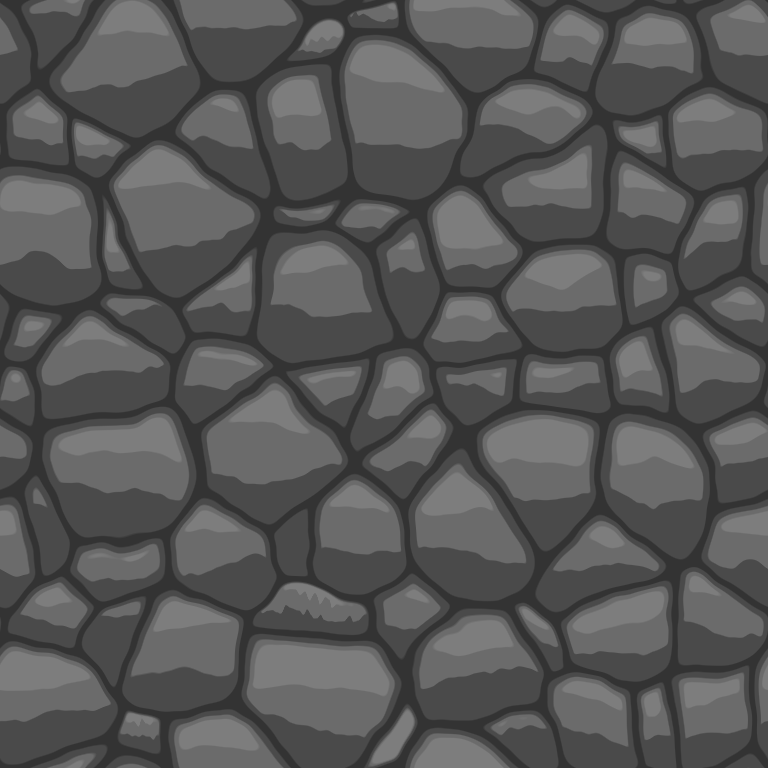
Reproduce this texture procedurally as a Shadertoy shader.

```glsl
// Tiling wall of irregular grey stones, each shaded in three flat tones
const float GRID = 9.0; // stone sites per side

vec3 hash3(vec2 p) {
    vec3 q = fract(vec3(p.xyx) * vec3(0.1031, 0.1030, 0.0973));
    q += dot(q, q.yxz + 33.33);
    return fract((q.xxy + q.yzz) * q.zyx);
}

// Smooth noise that repeats after a whole number of cells
vec2 wrappedNoise(vec2 p, float period) {
    vec2 i = floor(p), f = fract(p);
    f = f * f * (3.0 - 2.0 * f);
    vec2 a = hash3(mod(i, period) + 51.0).xy;
    vec2 b = hash3(mod(i + vec2(1, 0), period) + 51.0).xy;
    vec2 c = hash3(mod(i + vec2(0, 1), period) + 51.0).xy;
    vec2 d = hash3(mod(i + 1.0, period) + 51.0).xy;
    return mix(mix(a, b, f.x), mix(c, d, f.x), f.y) - 0.5;
}

// One-dimensional wave from -0.5 to 0.5
float wave(float t, float seed) {
    float i = floor(t), f = fract(t);
    f = f * f * (3.0 - 2.0 * f);
    return mix(hash3(vec2(i + 40.0, seed)).x, hash3(vec2(i + 41.0, seed)).x, f) - 0.5;
}

float smoothMin(float a, float b, float k) {
    float h = max(k - abs(a - b), 0.0) / k;
    return min(a, b) - h * h * k * 0.25;
}

// Site position in xy, weight in z: heavy sites push their neighbours back
vec3 stoneSite(vec2 cell) {
    vec3 h = hash3(mod(cell, GRID) + 7.0);
    return vec3(cell + 0.5 + (h.xy - 0.5) * 0.86, h.z * h.z);
}

void mainImage(out vec4 fragColor, in vec2 fragCoord) {
    vec2 uv = fragCoord / iResolution.xy;
    float pixel = 1.3 * GRID / iResolution.y;
    vec2 pos = uv * GRID + 0.13 * wrappedNoise(uv * 18.0, 18.0)
                         + 0.04 * wrappedNoise(uv * 45.0, 45.0);

    // Find the stone that owns this point
    vec2 home = floor(pos), cell = home;
    vec3 site = vec3(0);
    float nearest = 1e5;
    for (int y = -2; y <= 2; y++)
    for (int x = -2; x <= 2; x++) {
        vec2 c = home + vec2(x, y);
        vec3 s = stoneSite(c);
        vec2 r = s.xy - pos;
        float power = dot(r, r) - s.z;
        if (power < nearest) { nearest = power; site = s; cell = c; }
    }

    // Rounded distance to its outline, and its reach in four directions
    vec2 local = pos - site.xy;
    float rounding = mix(0.022, 0.075, site.z);
    float sum = 0.0;
    vec2 reachUp = vec2(2), reachDown = vec2(2);
    for (int y = -3; y <= 3; y++)
    for (int x = -3; x <= 3; x++) {
        if (x == 0 && y == 0) continue;
        vec3 other = stoneSite(cell + vec2(x, y));
        vec2 toOther = other.xy - site.xy;
        float len = length(toOther);
        vec2 n = toOther / len;
        float offset = 0.5 * (len + (site.z - other.z) / len);
        sum += exp(-(offset - dot(n, local)) / rounding);
        if (n.x > 0.01) reachUp.x = min(reachUp.x, offset / n.x);
        if (n.y > 0.01) reachUp.y = min(reachUp.y, offset / n.y);
        if (n.x < -0.01) reachDown.x = min(reachDown.x, -offset / n.x);
        if (n.y < -0.01) reachDown.y = min(reachDown.y, -offset / n.y);
    }
    float inside = -rounding * log(sum) - 0.037;
    vec2 extent = max(reachUp + reachDown, 0.15);
    float size = 0.5 * min(extent.x, extent.y);

    // Wavy, tilted limits of the lit faces
    vec3 rnd = hash3(mod(cell, GRID) + 83.0);
    float seed = floor(rnd.x * 900.0);
    float t = local.x / size;
    float height = local.y + reachDown.y - (rnd.y - 0.5) * 0.4 * local.x;
    float midLine = extent.y * (0.37 + 0.13 * wave(t * 1.5, seed))
                  + 0.05 * wave(local.x * 9.0, seed + 3.0);
    float topLine = extent.y * (0.67 + 0.19 * wave(t * 1.3, seed + 11.0))
                  + 0.03 * wave(local.x * 6.0, seed + 5.0);

    float rim = min(0.058, 0.2 * size) + 0.17 * size * pow(rnd.z, 5.0);
    float midFace = smoothMin(inside - rim, height - midLine, 0.03);
    float topFace = smoothMin(inside - rim - min(0.05, 0.15 * size), height - topLine, 0.07);

    // Paint joint, shaded body, lit face and highlight
    float tone = 0.20;
    tone = mix(tone, 0.29, clamp(inside / pixel + 0.5, 0.0, 1.0));
    tone = mix(tone, 0.42, clamp(midFace / pixel + 0.5, 0.0, 1.0));
    tone = mix(tone, 0.49, clamp(topFace / pixel + 0.5, 0.0, 1.0));
    fragColor = vec4(vec3(tone), 1.0);
}
```
